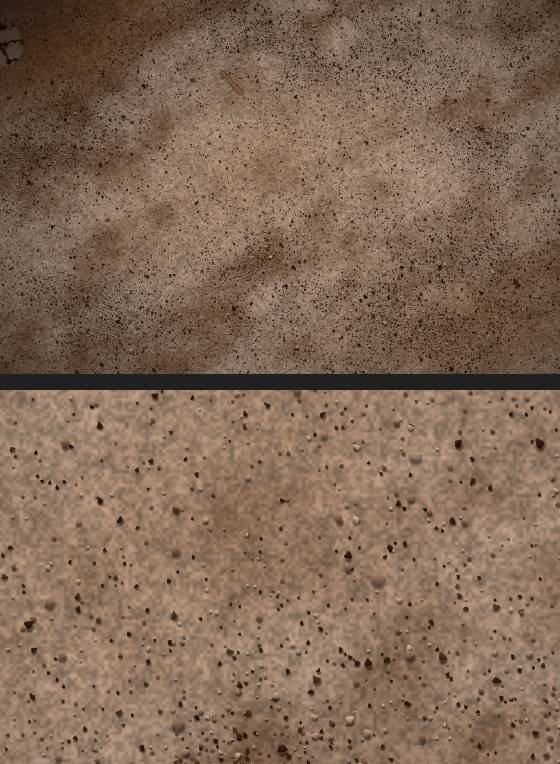
Top: the whole. Bottom: its middle third, enlarged.
Write a WebGL 1 fragment shader that draws this texture.

```glsl
precision highp float;
// Bare trodden earth: pale diagonal tracks, ochre stains and drifts of small stones.
uniform vec2 u_resolution;

const vec3 DARK_EARTH = vec3(0.20, 0.11, 0.07);
const vec3 BROWN_EARTH = vec3(0.435, 0.34, 0.27);
const vec3 PALE_EARTH = vec3(0.58, 0.49, 0.425);
const vec3 OCHRE = vec3(0.46, 0.335, 0.23);
const vec3 SLATE = vec3(0.17, 0.115, 0.09);
const vec3 RUST_STONE = vec3(0.42, 0.305, 0.23);
const vec3 TAN_STONE = vec3(0.62, 0.53, 0.46);

float hash(vec2 p) {
  vec3 q = fract(vec3(p.xyx) * 0.1031);
  q += dot(q, q.yzx + 33.33);
  return fract((q.x + q.y) * q.z);
}

vec2 hash2(vec2 p) {
  return vec2(hash(p), hash(p + 57.3));
}

float noise(vec2 p) {
  vec2 cell = floor(p);
  vec2 f = fract(p);
  f = f * f * (3.0 - 2.0 * f);
  float low = mix(hash(cell), hash(cell + vec2(1.0, 0.0)), f.x);
  float high = mix(hash(cell + vec2(0.0, 1.0)), hash(cell + 1.0), f.x);
  return mix(low, high, f.y);
}

float fbm(vec2 p) {
  float sum = 0.0;
  float amplitude = 0.5;
  for (int i = 0; i < 5; i++) {
    sum += amplitude * noise(p);
    p = mat2(1.6, 1.2, -1.2, 1.6) * p + 7.1;
    amplitude *= 0.5;
  }
  return sum;
}

vec2 rotate(vec2 p, float angle) {
  float c = cos(angle);
  float s = sin(angle);
  return vec2(c * p.x + s * p.y, c * p.y - s * p.x);
}

// Soft elliptical area, 1 at its centre.
float patchMask(vec2 p, vec2 centre, vec2 radii, float angle) {
  vec2 q = rotate(p - centre, angle) / radii;
  return exp(-dot(q, q));
}

float segment(vec2 p, vec2 a, vec2 b) {
  vec2 d = b - a;
  return length(p - a - d * clamp(dot(p - a, d) / dot(d, d), 0.0, 1.0));
}

// Where loose stones gather.
float stoneDensity(vec2 p) {
  float d = patchMask(p, vec2(0.80, 0.90), vec2(0.34, 0.12), -0.15);
  d += 0.7 * patchMask(p, vec2(1.33, 0.92), vec2(0.25, 0.10), 0.5);
  d += 0.9 * patchMask(p, vec2(0.12, 0.60), vec2(0.22, 0.10), 0.5);
  d += 0.7 * patchMask(p, vec2(0.26, 0.15), vec2(0.22, 0.13), -0.4);
  d += 0.8 * patchMask(p, vec2(0.66, 0.25), vec2(0.14, 0.12), 0.7);
  d += 0.8 * patchMask(p, vec2(1.16, 0.20), vec2(0.36, 0.24), 0.3);
  d += 0.7 * patchMask(p, vec2(1.30, 0.63), vec2(0.14, 0.09), -0.3);
  return 0.13 + d * smoothstep(0.25, 0.62, fbm(p * 10.0));
}

// Cellular scatter: each cell may hold one angular, top-lit stone with a shadow.
vec3 addStones(vec3 ground, vec2 p, float scale, float density, float pixel) {
  vec2 q = p * scale;
  float edge = max(0.6 * pixel * scale, 0.03);
  for (int y = -1; y <= 1; y++) {
    for (int x = -1; x <= 1; x++) {
      vec2 cell = floor(q) + vec2(float(x), float(y));
      vec2 seed = hash2(cell + scale);
      float present = step(hash(cell + scale * 2.0), density);
      vec2 offset = q - cell - 0.1 - 0.8 * seed;
      vec2 d = rotate(offset, seed.x * 6.28);
      d.y *= 1.0 + 0.7 * seed.y;
      float radius = mix(0.20, 0.42, seed.y * seed.x);
      float angle = atan(d.y, d.x + 0.0001);
      float r = length(d) * (1.0 + 0.17 * sin(angle * 3.0 + seed.y * 20.0));
      float body = present * (1.0 - smoothstep(radius - edge, radius + edge, r));
      float below = length(offset + vec2(-0.05, 0.20));
      float shade = present * (1.0 - smoothstep(radius * 0.5, radius * 1.4, below));
      float kind = hash(cell + scale * 3.0);
      vec3 tint = mix(SLATE, RUST_STONE, smoothstep(0.20, 0.55, kind));
      tint = mix(tint, TAN_STONE, smoothstep(0.60, 0.95, kind));
      float light = clamp(offset.y / radius, -1.0, 1.0);
      ground *= 1.0 - 0.45 * shade;
      ground = mix(ground, tint * (1.0 + 0.35 * light), body);
    }
  }
  return ground;
}

vec3 soil(vec2 p) {
  float tracks = fbm(rotate(p, 0.55) * vec2(2.5, 9.0));
  float mottle = fbm(p * 14.0 + 3.0);
  vec3 color = mix(BROWN_EARTH, PALE_EARTH, smoothstep(0.25, 0.62, 0.55 * tracks + 0.45 * mottle));
  float stain = 0.9 * patchMask(p, vec2(0.18, 0.90), vec2(0.34, 0.14), 0.5);
  stain += 0.5 * patchMask(p, vec2(0.65, 0.54), vec2(0.30, 0.13), 0.5);
  stain += 0.5 * patchMask(p, vec2(1.25, 0.12), vec2(0.40, 0.18), 0.3);
  color = mix(color, OCHRE, clamp(stain * (0.4 + mottle), 0.0, 0.85));
  float pale = patchMask(p, vec2(1.10, 0.73), vec2(0.34, 0.035), 0.5);
  pale += patchMask(p, vec2(0.42, 0.82), vec2(0.28, 0.04), 0.6);
  pale += 0.7 * patchMask(p, vec2(0.48, 0.55), vec2(0.30, 0.22), 0.5);
  color = mix(color, PALE_EARTH * 1.04, 0.6 * clamp(pale, 0.0, 1.0) * smoothstep(0.2, 0.6, mottle));
  float grain = noise(p * 170.0) + 1.3 * noise(p * 330.0) - 1.15;
  return color * (1.0 + 0.22 * grain + 0.20 * (fbm(p * 50.0) - 0.48));
}

void main() {
  float pixel = 1.0 / u_resolution.y;
  vec2 p = gl_FragCoord.xy * pixel;
  vec2 uv = gl_FragCoord.xy / u_resolution;
  float density = stoneDensity(p);
  vec3 color = soil(p) * (1.06 - 0.20 * density);
  color = addStones(color, p, 165.0, density * 0.60, pixel);
  color = addStones(color, p, 105.0, density * 0.42, pixel);
  color = addStones(color, p, 62.0, density * 0.13, pixel);

  // Twig with its shadow, and a cracked rock in the upper left corner.
  float twig = segment(p, vec2(0.595, 0.805), vec2(0.645, 0.752));
  color *= 1.0 - 0.6 * (1.0 - smoothstep(0.003, 0.009, twig));
  color = mix(color, RUST_STONE * 1.15, 1.0 - smoothstep(0.003, 0.003 + 1.5 * pixel, twig));
  float rock = length((p - vec2(0.015, 0.885)) / vec2(0.05, 0.07)) + 0.5 * (fbm(p * 25.0) - 0.5);
  float cracks = smoothstep(0.0, 0.09, abs(fbm(p * 22.0) - 0.48));
  color = mix(color, mix(DARK_EARTH, TAN_STONE, cracks), 1.0 - smoothstep(0.85, 1.0, rock));

  // Lens falloff, deepest at the upper left; shadows turn warmer.
  vec2 away = (uv - vec2(0.54, 0.47)) * vec2(1.1, 1.0);
  float corner = patchMask(uv, vec2(0.0, 1.0), vec2(0.28, 0.34), 0.0);
  float falloff = 1.10 - 0.90 * dot(away, away) - 0.24 * corner;
  color = color * falloff - vec3(0.0, 0.03, 0.045) * (1.0 - smoothstep(0.15, 0.45, color.g * falloff));
  gl_FragColor = vec4(clamp(color, 0.0, 1.0), 1.0);
}
```
